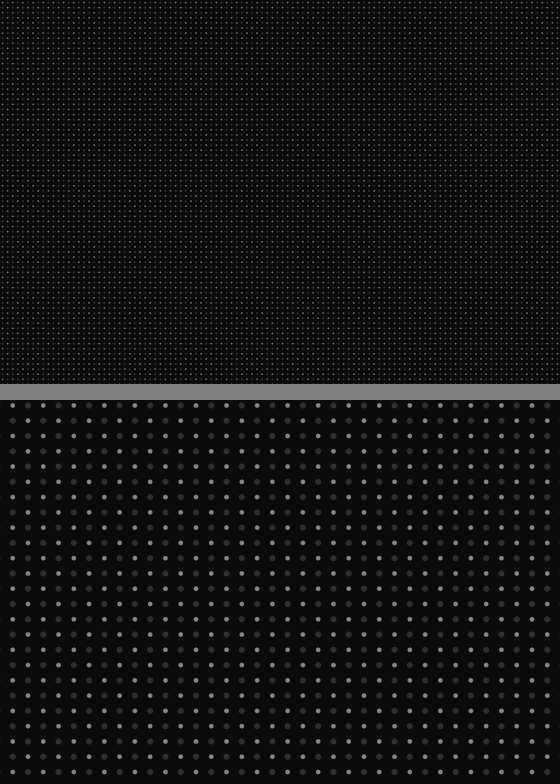
Top: the whole. Bottom: its middle third, enlarged.
Give the GLSL for this pattern, as a Shadertoy shader.

```glsl
// A fine square grid of small round dots on near-black, about 110 by 75 cells.
// Bright and dim dots alternate like a checkerboard; each cell measures the
// distance to its own centre and turns it into smooth coverage.

const float ROWS = 75.4286;        // cells over the canvas height
const float BRIGHT_RADIUS = 0.152; // radii in cell widths
const float DIM_RADIUS = 0.198;

const vec3 BACKGROUND = vec3(0.038, 0.038, 0.042);
const vec3 BRIGHT_DOT = vec3(0.520, 0.520, 0.530);
const vec3 DIM_DOT = vec3(0.183, 0.183, 0.192);

// Signed distance to a circle centred on the origin
float circleDistance(vec2 p, float radius) {
    return length(p) - radius;
}

// Share of a pixel that lies inside the shape
float coverage(float dist, float pixelSize) {
    return clamp(0.5 - dist / pixelSize, 0.0, 1.0);
}

// 1 on cells with an even index sum, 0 on the others
float checker(vec2 cell) {
    return 1.0 - mod(cell.x + cell.y, 2.0);
}

vec3 dotGrid(vec2 gridPos, float pixelSize) {
    vec2 cell = floor(gridPos);
    vec2 local = gridPos - cell - 0.5;
    float isBright = checker(cell);
    float radius = mix(DIM_RADIUS, BRIGHT_RADIUS, isBright);
    vec3 dotColor = mix(DIM_DOT, BRIGHT_DOT, isBright);
    float mask = coverage(circleDistance(local, radius), pixelSize);
    return mix(BACKGROUND, dotColor, mask);
}

void mainImage(out vec4 fragColor, in vec2 fragCoord) {
    // Cells are counted from the top left corner
    float pixelSize = ROWS / iResolution.y;
    vec2 fromTopLeft = vec2(fragCoord.x, iResolution.y - fragCoord.y);
    fragColor = vec4(dotGrid(fromTopLeft * pixelSize, pixelSize), 1.0);
}
```
